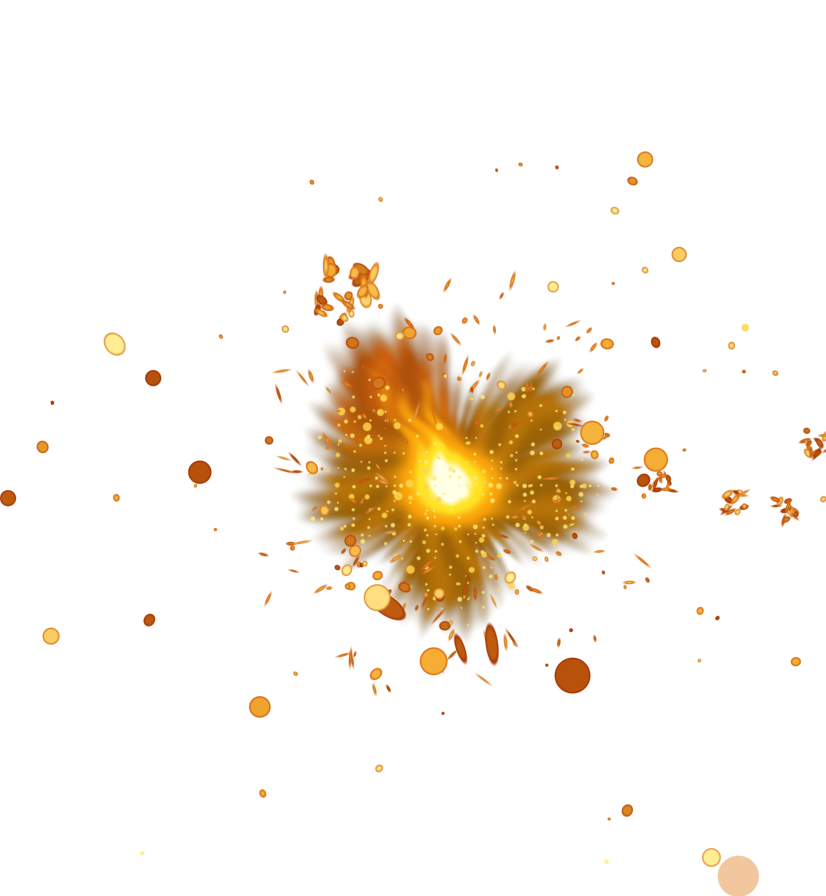
Write a Shadertoy shader that draws this background.

```glsl
vec3 hash3(float n) {
    return fract(sin(n * vec3(12.99, 78.23, 37.72) + vec3(1.3, 4.1, 2.7)) * 4375.85);
}

mat2 rotation(float a) {
    return mat2(cos(a), -sin(a), sin(a), cos(a));
}

// Distance from q to a ray running from the core to its tip; y is the place along it
vec2 ray(vec2 q, vec2 tip) {
    float t = clamp(dot(q, tip) / dot(tip, tip), 0.0, 1.0);
    return vec2(length(q - tip * t), t);
}

float lobe(vec2 q, vec2 tip, float width, float fray) {
    return 1.0 - smoothstep(0.35, 1.05, ray(q, tip).x / width + fray);
}

// 0 is rust, 0.5 amber, 1 pale yellow, 2 peach
vec3 emberColor(float tone) {
    vec3 warm = mix(vec3(0.72, 0.32, 0.04), vec3(0.96, 0.68, 0.20), smoothstep(0.0, 0.5, tone));
    warm = mix(warm, vec3(1.0, 0.93, 0.58), smoothstep(0.5, 1.0, tone));
    return mix(warm, vec3(0.95, 0.78, 0.62), step(1.5, tone));
}

void ember(inout vec3 color, vec2 p, vec2 center, vec2 size, float angle, float tone) {
    vec2 q = rotation(angle) * (p - center);
    float d = (length(q / size) - 1.0) * min(size.x, size.y);
    float soft = 0.8 / iResolution.y;
    vec3 fill = emberColor(tone);
    vec3 rim = fill * vec3(0.88, 0.65, 0.45);
    fill = mix(fill, rim, smoothstep(-0.0028, -0.0004, d) * step(tone, 1.5));
    color = mix(color, fill, 1.0 - smoothstep(-soft, soft, d));
}

void disc(inout vec3 color, vec2 p, vec2 center, float radius, float tone) {
    ember(color, p, center, vec2(radius), 0.0, tone);
}

void debris(inout vec3 color, vec2 p, vec2 center, float spread, float seed) {
    if (length(p - center) > spread * 2.0) return;
    for (float i = 0.0; i < 14.0; i++) {
        vec3 h = hash3(i + seed), k = hash3(i + seed + 50.0);
        vec2 offset = (h.xy - 0.5) * spread * 1.6;
        ember(color, p, center + offset, spread * vec2(0.16 + 0.25 * k.x, 0.08 + 0.13 * k.y),
              h.z * 3.14, k.z * 0.9);
    }
}

// Cellular field of small glowing discs
float sparks(vec2 p, float scale, float amount) {
    vec2 cell = floor(p * scale);
    vec3 h = hash3(dot(cell, vec2(1.0, 57.0)));
    float radius = mix(0.10, 0.30, h.z * h.z);
    float d = length(fract(p * scale) - 0.32 - 0.36 * h.xy) - radius;
    float soft = scale / iResolution.y;
    return (1.0 - smoothstep(-soft, soft, d)) * step(fract(h.x * 7.0 + h.y * 13.0), amount);
}

void mainImage(out vec4 fragColor, in vec2 fragCoord) {
    vec2 p = fragCoord / iResolution.y;
    vec2 core = vec2(0.503, 0.457);
    vec2 q = p - core;
    float radius = length(q);
    float angle = atan(q.y, q.x);

    // Smoke lobes with frayed radial edges
    float fray = 0.07 * sin(angle * 19.0 + 1.5 * sin(angle * 7.0))
               + 0.05 * sin(angle * 43.0 + radius * 30.0)
               + 0.04 * sin(p.x * 90.0 + 2.0 * sin(p.y * 70.0));
    float clear = 1.0 - lobe(q, vec2(-0.065, 0.115), 0.080, fray);
    clear *= 1.0 - lobe(q, vec2(-0.085, 0.065), 0.075, fray);
    clear *= 1.0 - lobe(q, vec2(-0.090, -0.010), 0.082, fray);
    clear *= 1.0 - lobe(q, vec2(0.090, 0.075), 0.070, fray);
    clear *= 1.0 - lobe(q, vec2(0.105, -0.010), 0.075, fray);
    clear *= 1.0 - lobe(q, vec2(-0.005, -0.090), 0.078, fray);
    float smoke = 1.0 - clear;
    float red = smoothstep(0.0, 0.11, q.y) * (1.0 - smoothstep(-0.02, 0.05, q.x));
    vec3 body = mix(vec3(0.70, 0.44, 0.03), vec3(0.79, 0.37, 0.05), red);
    body *= 0.94 + 0.08 * sin(angle * 13.0 + 2.0 * sin(radius * 40.0));
    vec3 color = mix(vec3(1.0), mix(vec3(0.38, 0.27, 0.14), body, smoke), smoke);

    // Hot core and flame plumes
    vec2 left = ray(q, vec2(-0.082, 0.125));
    vec2 right = ray(q, vec2(-0.025, 0.110));
    float flicker = 0.8 + 0.2 * sin(q.x * 260.0 + q.y * 150.0 + 2.0 * sin(q.y * 95.0));
    float heat = 1.45 * exp(-dot(q * q, vec2(430.0, 750.0)));
    heat += flicker * exp(-left.x * left.x * 2600.0) * (0.75 - 0.55 * left.y);
    heat += flicker * exp(-right.x * right.x * 4500.0) * (0.55 - 0.30 * right.y);
    color = mix(color, vec3(0.98, 0.64, 0.04), smoothstep(0.05, 0.50, heat) * smoke);
    color = mix(color, vec3(1.0, 0.89, 0.14), smoothstep(0.45, 1.00, heat));
    color = mix(color, vec3(1.0, 1.0, 0.90), smoothstep(1.05, 1.75, heat));

    // Sparks crowd the two sides and the underside of the core
    float crowd = smoke * (1.0 - smoothstep(-0.02, 0.11, q.y - abs(q.x) * 0.5));
    color = mix(color, vec3(1.0, 0.84, 0.30), 0.85 * sparks(p, 62.0, crowd * 0.42));
    color = mix(color, vec3(1.0, 0.92, 0.48), 0.85 * sparks(p + 0.31, 110.0, crowd * 0.40));

    // Thin splinters flung outward
    for (float i = 0.0; i < 130.0; i++) {
        vec3 h = hash3(i + 11.0), k = hash3(i + 311.0);
        float a = h.x * 6.283;
        vec2 center = core + (0.07 + 0.18 * h.y) * vec2(cos(a), sin(a));
        ember(color, p, center, vec2(0.003 + 0.007 * k.x * k.x, 0.0012 + 0.001 * k.y),
              a + (h.z - 0.5) * 1.6, 0.15 + 0.75 * k.z);
    }

    // Round embers, sparser and wider with distance
    for (float i = 0.0; i < 105.0; i++) {
        vec3 h = hash3(i + 701.0), k = hash3(i + 907.0);
        float a = h.x * 6.283;
        vec2 center = core + (0.12 + 0.36 * pow(h.y, 2.4)) * vec2(cos(a), sin(a));
        float size = 0.0018 + 0.0065 * k.x * k.x;
        ember(color, p, center, size * vec2(1.0, 0.75 + 0.25 * k.y), h.z * 3.14, k.z);
    }

    // Broken clumps
    debris(color, p, vec2(0.390, 0.688), 0.034, 20.0);
    debris(color, p, vec2(0.372, 0.655), 0.024, 31.0);
    debris(color, p, vec2(0.738, 0.463), 0.016, 47.0);
    debris(color, p, vec2(0.819, 0.438), 0.018, 63.0);
    debris(color, p, vec2(0.878, 0.432), 0.016, 82.0);
    debris(color, p, vec2(0.912, 0.509), 0.020, 95.0);
    ember(color, p, vec2(0.514, 0.276), vec2(0.017, 0.005), 1.9, 0.1);
    ember(color, p, vec2(0.549, 0.281), vec2(0.023, 0.007), 1.7, 0.1);

    // Largest embers
    disc(color, p, vec2(0.824, 0.022), 0.0230, 2.0);
    disc(color, p, vec2(0.794, 0.043), 0.0105, 1.0);
    disc(color, p, vec2(0.639, 0.246), 0.0200, 0.0);
    disc(color, p, vec2(0.484, 0.262), 0.0155, 0.5);
    disc(color, p, vec2(0.223, 0.473), 0.0130, 0.0);
    disc(color, p, vec2(0.732, 0.487), 0.0135, 0.5);
    disc(color, p, vec2(0.290, 0.211), 0.0120, 0.4);
    disc(color, p, vec2(0.661, 0.517), 0.0135, 0.6);
    ember(color, p, vec2(0.432, 0.324), vec2(0.024, 0.011), -0.6, 0.1);
    disc(color, p, vec2(0.421, 0.333), 0.0150, 0.85);
    ember(color, p, vec2(0.128, 0.616), vec2(0.014, 0.011), -0.9, 1.0);
    disc(color, p, vec2(0.171, 0.578), 0.0090, 0.0);
    disc(color, p, vec2(0.009, 0.444), 0.0090, 0.1);
    disc(color, p, vec2(0.057, 0.290), 0.0095, 0.75);
    disc(color, p, vec2(0.720, 0.822), 0.0090, 0.6);
    disc(color, p, vec2(0.758, 0.716), 0.0085, 0.75);
    fragColor = vec4(color, 1.0);
}
```
